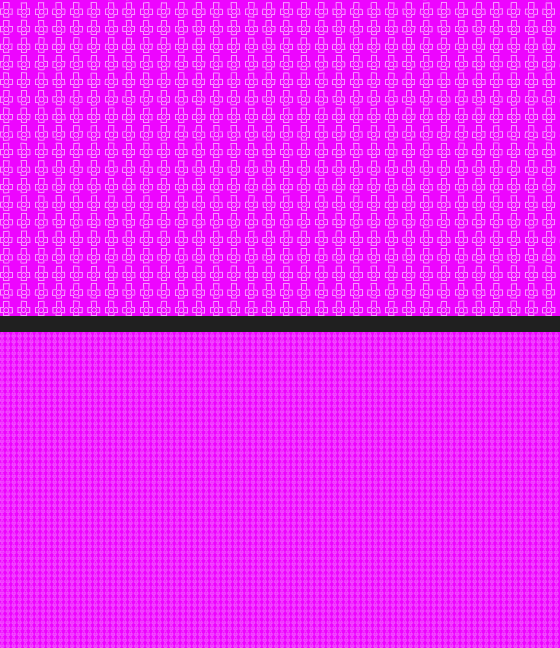
Top: one tile. Bottom: repeated 3 by 3.
A Shadertoy shader for this pattern:

```glsl
// Hand-drawn outlined crosses with a ring at the hub, repeated on magenta.
#define REPEATS vec2(32.0, 18.0)
#define CROSS_CENTER vec2(0.361, 0.432)
#define CROSS_HALF vec2(0.34, 0.41)
#define ARM_HALF 0.15
#define HUB_OFFSET vec2(0.0, -0.097)
#define RING_RADIUS 0.135
#define LINE_WIDTH 0.036
#define WOBBLE 0.03
#define WOBBLE_SCALE 2.0
#define GROUND vec3(0.93, 0.02, 1.0)
#define INK vec3(1.0, 0.95, 1.0)

// Unit gradient at a lattice point, wrapped to the period
vec2 gradientAt(vec2 lattice, vec2 period) {
    vec2 q = mod(lattice, period);
    vec3 h = fract(q.xyx * vec3(0.1031, 0.1030, 0.0973));
    h += dot(h, h.yzx + 33.33);
    float angle = 6.28318 * fract((h.x + h.y) * h.z);
    return vec2(cos(angle), sin(angle));
}

// Periodic gradient noise
float gradientNoise(vec2 p, vec2 period) {
    vec2 i = floor(p);
    vec2 f = p - i;
    vec2 u = f * f * f * (f * (f * 6.0 - 15.0) + 10.0);
    vec2 e = vec2(0.0, 1.0);
    float a = dot(gradientAt(i, period), f);
    float b = dot(gradientAt(i + e.yx, period), f - e.yx);
    float c = dot(gradientAt(i + e.xy, period), f - e.xy);
    float d = dot(gradientAt(i + e.yy, period), f - e.yy);
    return mix(mix(a, b, u.x), mix(c, d, u.x), u.y);
}

float boxDistance(vec2 p, vec2 halfSize) {
    vec2 d = abs(p) - halfSize;
    return length(max(d, 0.0)) + min(max(d.x, d.y), 0.0);
}

// Upright and crossbar joined; the crossbar sits at the hub
float crossDistance(vec2 p) {
    float upright = boxDistance(p, vec2(ARM_HALF, CROSS_HALF.y));
    float crossbar = boxDistance(p - HUB_OFFSET, vec2(CROSS_HALF.x, ARM_HALF));
    return min(upright, crossbar);
}

// Share of a pixel covered by a line along the zero contour
float strokeCoverage(float dist, float pixel) {
    float outer = clamp(0.5 + (0.5 * LINE_WIDTH - dist) / pixel, 0.0, 1.0);
    float inner = clamp(0.5 - (0.5 * LINE_WIDTH + dist) / pixel, 0.0, 1.0);
    return outer - inner;
}

void mainImage(out vec4 fragColor, in vec2 fragCoord) {
    vec2 grid = fragCoord / iResolution.xy * REPEATS;
    float pixel = REPEATS.y / iResolution.y;

    // Slight unevenness of the drawn lines
    vec2 period = REPEATS * WOBBLE_SCALE;
    vec2 site = grid * WOBBLE_SCALE;
    vec2 wobble = vec2(gradientNoise(site, period),
                       gradientNoise(site + vec2(17.0, 9.0), period));

    // Cell space, centred on the cross
    vec2 p = fract(grid - CROSS_CENTER + 0.5) - 0.5 + WOBBLE * wobble;

    float outline = strokeCoverage(crossDistance(p), pixel);
    float ring = strokeCoverage(length(p - HUB_OFFSET) - RING_RADIUS, pixel);
    float ink = 1.0 - (1.0 - outline) * (1.0 - ring);

    fragColor = vec4(mix(GROUND, INK, ink), 1.0);
}
```
